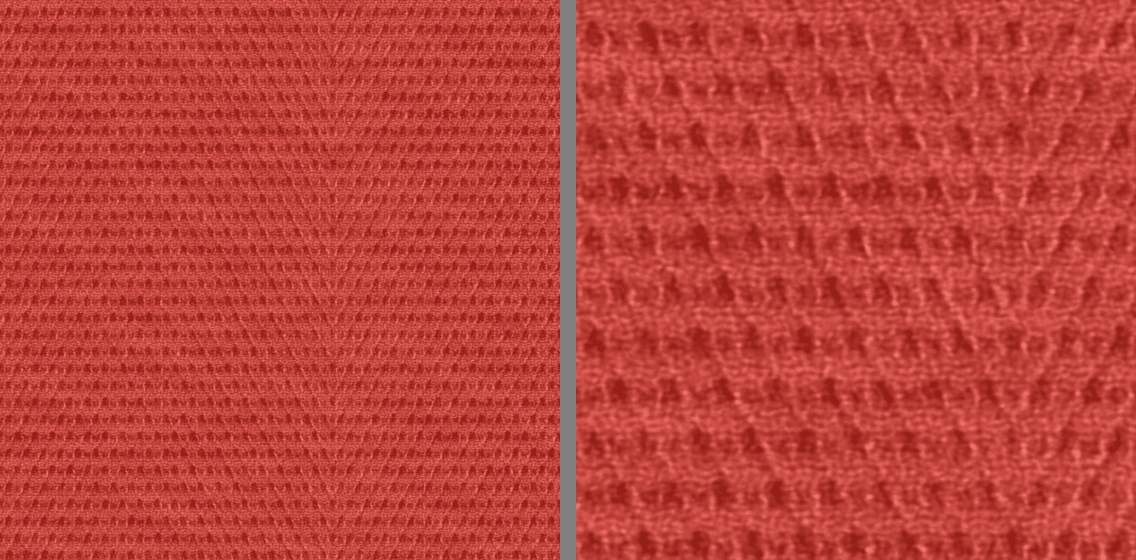
Left, the full canvas; right, a detail of the centre.
Give the GLSL for this texture, as a Shadertoy shader.

```glsl
#define ROWS 33.0
#define COLS 32.0
#define ROW_SHIFT 0.22
#define SEAM 0.595
#define BAND_DEPTH 0.34
#define PEG_HEIGHT 0.50
#define CORD_HEIGHT 0.24
#define GRAIN 0.36
#define DEEP_RED vec3(0.59, 0.125, 0.095)
#define MID_RED vec3(0.755, 0.26, 0.23)
#define PALE_RED vec3(0.94, 0.44, 0.41)

const float TAU = 6.2831853;

vec2 hash2(vec2 p) {
    vec3 h = fract(p.xyx * vec3(0.1031, 0.1030, 0.0973));
    h += dot(h, h.yzx + 33.33);
    return fract((h.xx + h.yz) * h.zy);
}

// Distance to the nearest scattered fibre nub
float cellular(vec2 p) {
    vec2 cell = floor(p);
    float nearest = 2.0;
    for (int y = -1; y <= 1; y++)
        for (int x = -1; x <= 1; x++) {
            vec2 id = cell + vec2(x, y);
            nearest = min(nearest, length(id + hash2(id) - p));
        }
    return nearest;
}

// Slow drift of thread tension
float drift(vec2 p) {
    return (sin(p.x * 17.0 + 3.0 * sin(p.y * 23.0))
          + sin(p.x * 41.0 - p.y * 67.0)
          + sin(p.y * 91.0 + 2.0 * sin(p.x * 29.0))) / 3.0;
}

// Raised diagonal cord with a narrow shadow on one side
float cord(float phase) {
    float d = fract(phase) - 0.5;
    return 0.7 * exp(-d * d * 110.0) - exp(-(d - 0.19) * (d - 0.19) * 100.0);
}

void mainImage(out vec4 fragColor, in vec2 fragCoord) {
    vec2 uv = fragCoord / iResolution.xy;
    vec2 p = vec2(uv.x, 1.0 - uv.y);
    float tension = drift(p);

    // Row and half-dropped column coordinates, roughened by loose fibres
    vec2 wobble = vec2(sin(p.y * 410.0 + 3.0 * sin(p.x * 130.0)),
                       sin(p.x * 370.0 + 3.0 * sin(p.y * 110.0)));
    float row = p.y * ROWS - ROW_SHIFT + 0.03 * wobble.y;
    float rowId = floor(row);
    float b = fract(row) - 0.5;
    float column = p.x * COLS + 0.03 * tension + 0.025 * wobble.x;
    float q = abs(fract(column + 0.5 * rowId) - 0.5);

    // Sunken band with a pointed arch along its upper edge
    float arch = smoothstep(-0.34, -0.14, b - 0.60 * q + 0.08)
               * (1.0 - smoothstep(0.10, 0.36, b));

    // Cord strength on each diagonal; the leading one swaps at the seam
    float right = smoothstep(SEAM - 0.003, SEAM + 0.003, p.x);
    float rising = mix(0.35 + 0.65 * smoothstep(0.42, 0.0, p.x), 1.0, right);
    float falling = mix(0.3 + 0.7 * smoothstep(0.05, 0.48, p.x),
                        0.15 + 0.5 * smoothstep(0.64, 0.95, p.x), right);
    float nearSeam = exp(-abs(p.x - SEAM) * 11.0);

    // Two upright pegs per arch, leaning with the leading cord
    vec2 pegCoord = vec2(2.0 * column + rowId + 0.4 * (rising - falling) * b, rowId);
    vec2 pegRandom = hash2(floor(pegCoord));
    float pegX = fract(pegCoord.x) - 0.5 + 0.14 * (pegRandom.y - 0.5);
    float pegY = b - 0.08 - 0.12 * (pegRandom.y - 0.5);
    float peg = exp(-pegX * pegX * 42.0 - pegY * pegY * 20.0);

    // Cords fray along their length
    float cords = rising * cord(column + 0.5 * row)
                + falling * cord(0.5 * row - column);
    float fray = 0.7 + 0.4 * sin(column * 3.7 + rowId * 2.3) * sin(row * 2.9 + p.x * 31.0);

    // Crossing threads, fibres and sparse bright flecks
    float threads = 0.085 * sin(TAU * row * 6.0) * (1.0 - 0.5 * arch)
                  + 0.075 * sin(TAU * column * 5.0 + 1.5 * sin(row * 9.0));
    float fibre = 0.48 - cellular(p * vec2(150.0, 250.0));
    fibre += 0.6 * (0.48 - cellular(p * vec2(265.0, 230.0) + 40.0));
    float fleck = smoothstep(0.34, 0.10, cellular(p * vec2(95.0, 165.0) + 90.0));
    float rowTone = hash2(vec2(rowId, 5.0)).x - 0.5;

    float tone = 0.485 + threads + GRAIN * fibre + 0.07 * tension + 0.08 * rowTone * arch;
    tone += fleck * (0.10 + 0.16 * peg);
    tone -= BAND_DEPTH * arch * (1.0 - 0.3 * nearSeam) * (0.75 + 0.5 * pegRandom.x);
    tone += PEG_HEIGHT * peg * (0.55 + 0.6 * pegRandom.y);
    tone += CORD_HEIGHT * cords * fray;
    tone += 0.09 * exp(-(b + 0.40) * (b + 0.40) * 90.0);
    tone -= 0.06 * exp(-pow((p.x - SEAM) * 350.0, 2.0));

    // Dye from hollow to crest
    tone = clamp(tone, 0.0, 1.0);
    vec3 dye = mix(DEEP_RED, MID_RED, min(tone * 2.0, 1.0));
    dye = mix(dye, PALE_RED, max(tone * 2.0 - 1.0, 0.0));
    fragColor = vec4(dye, 1.0);
}
```
